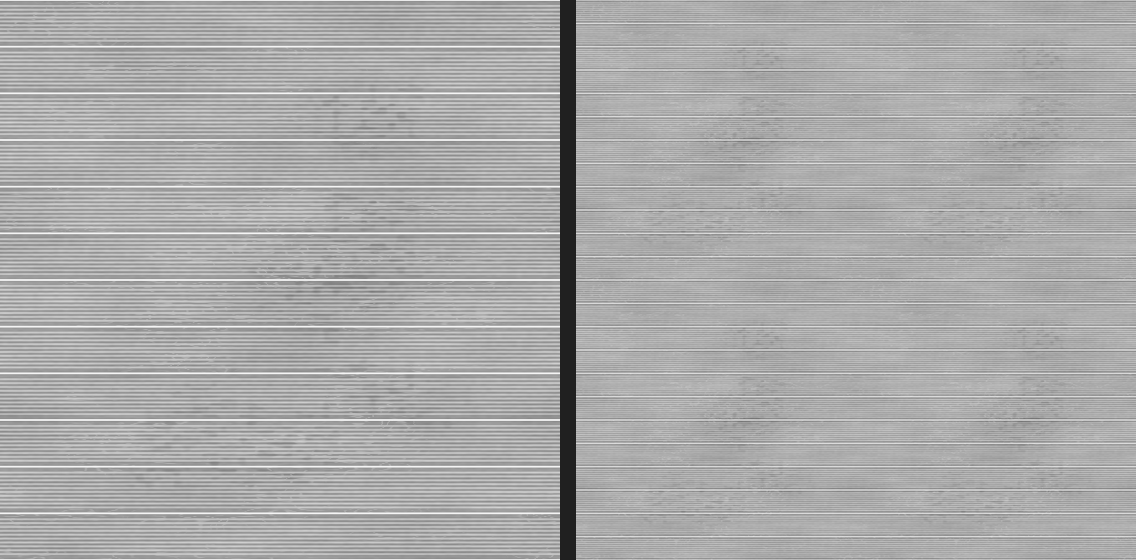
Left, the tile; right, the same tile 2 across and 2 down.
A Shadertoy shader for this texture:

```glsl
const float PLANKS = 12.0;
const float RIDGES = 10.0;
const float MARGIN = 0.085;           // flat border, as a share of plank height
const float JOINT_HALF_WIDTH = 0.0016;
const vec3 GROOVE_COLOR = vec3(0.565);
const vec3 RIDGE_COLOR = vec3(0.785);
const vec3 MARGIN_COLOR = vec3(0.605);
const vec3 JOINT_COLOR = vec3(0.96);

float hash(vec2 p) {
    return fract(sin(dot(p, vec2(127.1, 311.7))) * 43758.5453);
}

// Value noise that repeats after a whole number of cells
float wrapNoise(vec2 p, vec2 period, float seed) {
    vec2 cell = floor(p);
    vec2 f = fract(p);
    f = f * f * (3.0 - 2.0 * f);
    vec2 lo = mod(cell, period) + seed * 17.0;
    vec2 hi = mod(cell + 1.0, period) + seed * 17.0;
    float bottom = mix(hash(lo), hash(vec2(hi.x, lo.y)), f.x);
    float top = mix(hash(vec2(lo.x, hi.y)), hash(hi), f.x);
    return mix(bottom, top, f.y);
}

float tileNoise(vec2 uv, vec2 cells, float seed) {
    return wrapNoise(uv * cells, cells, seed);
}

float tileFbm(vec2 uv, vec2 cells, float seed) {
    float sum = 0.0;
    float weight = 0.5;
    for (int i = 0; i < 4; i++) {
        sum += weight * tileNoise(uv, cells, seed + float(i));
        cells *= 2.0;
        weight *= 0.5;
    }
    return sum / 0.9375;
}

// Rounded ridges between two flat borders
vec3 ridgeProfile(float v, float px) {
    float t = (v - MARGIN) / (1.0 - 2.0 * MARGIN);
    float wave = 0.5 - 0.5 * cos(6.2831853 * t * RIDGES);
    float soft = px * PLANKS * 0.5;
    float edge = min(v, 1.0 - v);
    float inside = smoothstep(MARGIN - soft, MARGIN + soft, edge);
    return mix(MARGIN_COLOR, mix(GROOVE_COLOR, RIDGE_COLOR, wave), inside);
}

// Pale, stretched loops of wood figure that appear in patches
float woodFigure(vec2 plankUv, float seed) {
    float height = tileFbm(plankUv, vec2(7.0, 3.0), seed);
    float rings = abs(fract(height * 11.0) - 0.5) * 2.0;
    float patches = tileNoise(plankUv, vec2(6.0, 2.0), seed + 9.0);
    float breaks = tileNoise(plankUv, vec2(45.0, 10.0), seed + 5.0);
    return smoothstep(0.62, 0.95, rings) * smoothstep(0.5, 0.85, patches)
         * smoothstep(0.2, 0.7, breaks);
}

void mainImage(out vec4 fragColor, in vec2 fragCoord) {
    vec2 uv = fragCoord / iResolution.xy;
    float px = 1.0 / iResolution.y;
    float plank = mod(floor(uv.y * PLANKS), PLANKS);
    float v = fract(uv.y * PLANKS);
    vec2 plankUv = vec2(uv.x, v);
    float seed = plank * 3.0 + 1.0;

    vec3 color = ridgeProfile(v, px);

    // Broad stains, lengthwise grain and fine speckle
    float stain = tileFbm(uv, vec2(4.0, 8.0), 50.0) - 0.5;
    float grain = tileFbm(plankUv, vec2(9.0, 8.0), seed + 20.0) - 0.5;
    float speckle = tileNoise(uv, vec2(110.0, 300.0), 80.0) - 0.5;
    color += 0.08 * stain + 0.07 * grain + 0.03 * speckle;
    color += 0.015 * (hash(vec2(plank, 4.0)) - 0.5);

    // Figure shows most where the surface is dark
    color = mix(color, RIDGE_COLOR, 0.45 * woodFigure(plankUv, seed));

    // Dark scuffs
    float scuff = tileNoise(uv, vec2(60.0, 144.0), 33.0);
    float worn = smoothstep(0.52, 0.75, tileFbm(uv, vec2(3.0, 5.0), 61.0));
    color -= 0.06 * worn * smoothstep(0.5, 0.9, scuff);

    // Shadow beside each joint, then the pale joint itself
    float jointDistance = min(v, 1.0 - v) / PLANKS;
    color -= 0.035 * (1.0 - smoothstep(0.0015, 0.005, jointDistance));
    float joint = clamp((JOINT_HALF_WIDTH - jointDistance) / px + 0.5, 0.0, 1.0);
    color = mix(color, JOINT_COLOR, joint);

    fragColor = vec4(clamp(color, 0.0, 1.0), 1.0);
}
```
